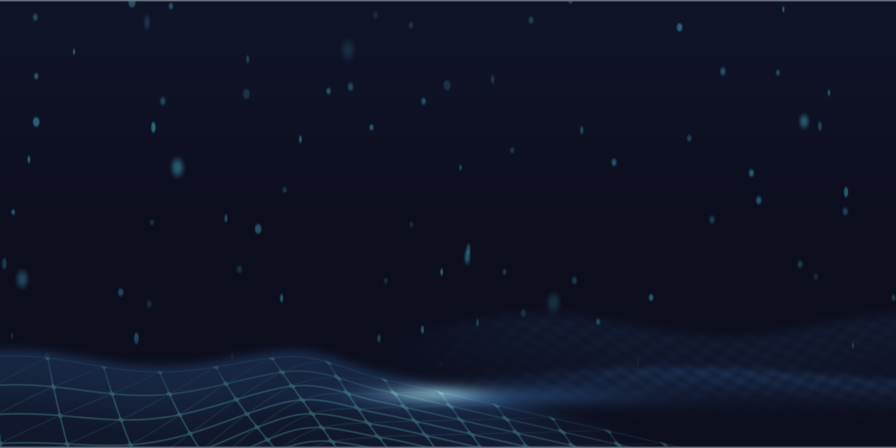
Reproduce this background procedurally as a Shadertoy shader.

```glsl
// A dark navy space with drifting out-of-focus specks above a glowing wire net.
// The net is a sheared grid hung below a ridge curve; soft crests lie behind it,
// and hashed cell layers scatter the specks at three sizes.

#define NAVY_TOP vec3(0.060, 0.075, 0.155)
#define NAVY_LOW vec3(0.046, 0.052, 0.112)
#define HAZE_BLUE vec3(0.055, 0.125, 0.190)
#define NET_TEAL vec3(0.220, 0.420, 0.470)
#define SPECK_TEAL vec3(0.200, 0.480, 0.580)
#define WARM_GLOW vec3(0.270, 0.300, 0.220)
#define BORDER_GREY vec3(0.420, 0.450, 0.500)
#define COLUMN_GAP 0.125
#define LINE_WIDTH 0.0017
#define NODE_RADIUS 0.0050
#define BORDER_WIDTH 0.0030

// Three random values from a cell and a layer seed
vec3 hash3(vec3 p) {
    p = fract(p * vec3(0.1031, 0.1030, 0.0973));
    p += dot(p, p.yxz + 33.33);
    return fract((p.xxy + p.yxx) * p.zyx);
}

// Height of the near ridge: a gentle wave that turns into a falling slope
float ridgeHeight(float x) {
    float wave = 0.188 + 0.018 * cos(9.6 * (x - 0.03));
    float slope = 0.19 - 0.23 * (x - 0.7);
    return mix(wave, slope, smoothstep(0.6, 0.85, x));
}

// Band that fades quickly above its crest and slowly below it
float softCrest(float offset, float above, float below) {
    float k = offset / (offset > 0.0 ? above : below);
    return exp(-k * k);
}

float ellipseGlow(vec2 p, vec2 center, vec2 size) {
    vec2 q = (p - center) / size;
    return exp(-dot(q, q));
}

// Distance in canvas units to the nearest whole value of a coordinate
float gridDistance(float coord) {
    float slope = length(vec2(dFdx(coord), dFdy(coord))) * iResolution.y;
    return abs(fract(coord + 0.5) - 0.5) / max(slope, 0.001);
}

float stroke(float d, float halfWidth) {
    float aa = 1.0 / iResolution.y;
    return 1.0 - smoothstep(max(halfWidth - aa, 0.0), halfWidth + aa, d);
}

// Blurred waves in the distance, textured with a faint dot grid
vec3 farWaves(vec2 p) {
    float farCrest = 0.255 + 0.025 * cos(7.5 * (p.x - 1.2));
    float midCrest = 0.155 + 0.015 * cos(5.0 * (p.x - 1.5));
    float dots = 0.8 + 0.2 * cos(p.x * 120.0 + p.y * 40.0) * cos((p.y - farCrest) * 190.0);
    float fadeIn = smoothstep(0.75, 1.25, p.x);
    float far = softCrest(p.y - farCrest, 0.025, 0.13) * dots * fadeIn;
    float mid = softCrest(p.y - midCrest, 0.014, 0.045) * smoothstep(0.85, 1.5, p.x);
    return HAZE_BLUE * (0.42 * far + 0.65 * mid * dots);
}

// Wire net below the ridge: rows, columns, diagonals and nodes
float wireNet(vec2 p, float depth) {
    float lean = clamp(0.1 + 0.9 * p.x, 0.1, 0.9);
    float column = (p.x - depth * lean) / COLUMN_GAP + 0.15;
    float row = depth / mix(0.065, 0.026, smoothstep(0.0, 0.9, p.x));
    float dColumn = gridDistance(column);
    float dRow = gridDistance(row);
    float diagonal = stroke(gridDistance(column + row), LINE_WIDTH * 0.7);
    float lines = max(stroke(dColumn, LINE_WIDTH), stroke(dRow, LINE_WIDTH));
    float nodes = stroke(length(vec2(dColumn, dRow)), NODE_RADIUS);
    float inside = smoothstep(-0.005, 0.004, depth);
    float focus = mix(0.35, 0.75, smoothstep(0.0, 0.09, depth));
    return inside * (focus * max(lines, 0.35 * diagonal) + 0.65 * nodes);
}

// One layer of upright oval specks, at most one in each cell
float specks(vec2 p, float cellSize, float radius, float blur, float density, float seed) {
    vec2 cell = floor(p / cellSize);
    vec3 place = hash3(vec3(cell, seed));
    vec3 look = hash3(vec3(cell, seed + 17.0));
    float size = radius * mix(0.7, 1.15, look.x);
    float margin = min(1.6 * radius / cellSize, 0.45);
    vec2 center = (cell + mix(vec2(margin), vec2(1.0 - margin), place.xy)) * cellSize;
    vec2 q = (p - center) * vec2(mix(1.25, 2.0, step(0.6, look.y)), 0.85);
    float oval = 1.0 - smoothstep(size * (1.0 - blur), size + 1.0 / iResolution.y, length(q));
    return oval * step(place.z, density) * mix(0.3, 1.0, look.z);
}

void mainImage(out vec4 fragColor, in vec2 fragCoord) {
    vec2 p = fragCoord / iResolution.y;
    float right = iResolution.x / iResolution.y;
    float depth = ridgeHeight(p.x) - p.y;

    // Backdrop and distant waves
    vec3 color = mix(NAVY_LOW, NAVY_TOP, smoothstep(0.35, 1.0, p.y));
    color += farWaves(p) * mix(1.0, 0.25, smoothstep(-0.01, 0.02, depth));

    // Near surface: haze under the ridge, then the net
    float haze = softCrest(-depth, 0.018, 0.085) * (1.0 - smoothstep(0.9, 1.5, p.x));
    color += HAZE_BLUE * (0.75 * haze + 0.3 * smoothstep(0.0, 0.1, depth));
    color = mix(color, NET_TEAL, 0.75 * min(wireNet(p, depth), 1.0));

    // Bright spot on the slope and its trailing light
    color += WARM_GLOW * ellipseGlow(p, vec2(0.97, 0.12), vec2(0.11, 0.020));
    color += HAZE_BLUE * 1.1 * ellipseGlow(p, vec2(1.10, 0.115), vec2(0.30, 0.024));

    // Specks: faint and small, sharp and medium, large and blurred
    float light = 0.75 * specks(p, 0.150, 0.0085, 0.8, 0.65, 3.0);
    light += 0.85 * specks(p + 0.07, 0.230, 0.0110, 0.5, 0.45, 8.0);
    light += 0.75 * specks(p + 0.11, 0.310, 0.0250, 0.9, 0.30, 21.0);
    color = mix(color, SPECK_TEAL, min(light, 1.0) * smoothstep(0.15, 0.30, p.y));

    // Thin pale borders above and below
    float edge = min(p.y, 1.0 - p.y);
    color = mix(color, BORDER_GREY, stroke(edge, BORDER_WIDTH) * step(p.x, right));
    fragColor = vec4(color, 1.0);
}
```
